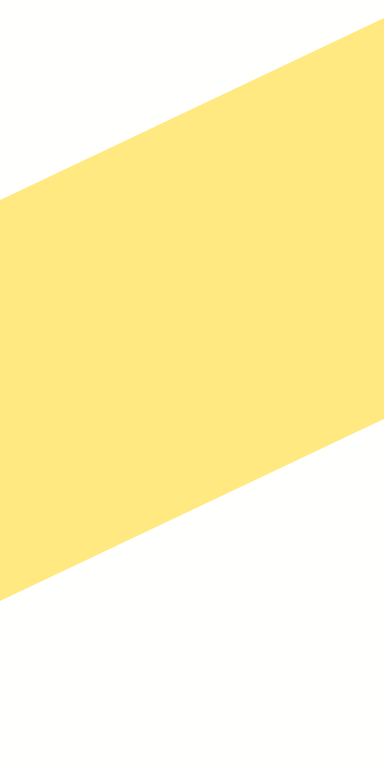
Write a Shadertoy shader that draws this background.

```glsl
// A broad, flat yellow band rising to the right across an off-white ground.

// Signed vertical distance to a sloped band, negative inside.
float slopedBand(vec2 uv, float startHeight, float rise, float halfThickness) {
    return abs(uv.y - startHeight - rise * uv.x) - halfThickness;
}

void mainImage(out vec4 fragColor, in vec2 fragCoord) {
    vec2 uv = fragCoord / iResolution.xy;
    vec3 offWhite = vec3(1.0, 1.0, 0.992);
    vec3 paleYellow = vec3(1.0, 0.914, 0.502);

    // Band with edges softened over about one pixel
    float band = slopedBand(uv, 0.4785, 0.237, 0.261);
    float softness = 0.6 / iResolution.y;
    float coverage = 1.0 - smoothstep(-softness, softness, band);

    fragColor = vec4(mix(offWhite, paleYellow, coverage), 1.0);
}
```
